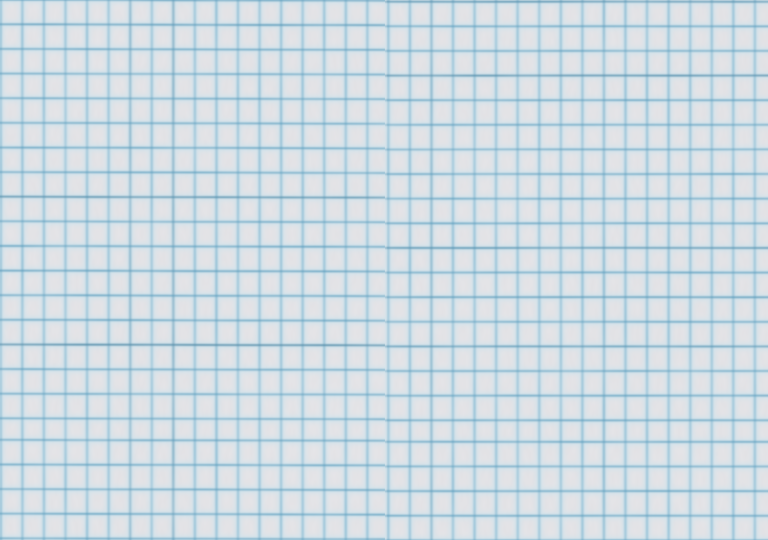
This pattern is drawn by a Shadertoy shader. Its source:

```glsl
#define PITCH vec2(0.03993, 0.0456)          // cell size, canvas height = 1
#define LINE_WIDTH vec2(0.0021, 0.0017)      // vertical, horizontal softness
#define LINE_STRENGTH vec2(0.37, 0.56)
#define HALO_WIDTH 0.0056
#define SEAM_X 0.7133
#define RIGHT_ORIGIN vec2(0.7191, 0.0031)
#define SHORT_ROW_Y 0.7952                   // middle of the one short row
#define SHORT_ROW_CUT 0.0057
#define PAPER vec3(0.892, 0.890, 0.902)
#define HALO vec3(0.800, 0.890, 0.930)
#define INK vec3(0.350, 0.630, 0.765)
#define DEEP_INK vec3(0.330, 0.550, 0.660)

float hash(vec2 p) {
    vec3 q = fract(p.xyx * vec3(0.1031, 0.1030, 0.0973));
    q += dot(q, q.yzx + 33.33);
    return fract((q.x + q.y) * q.z);
}

vec2 gradient(vec2 cell) {
    float angle = 6.2832 * hash(cell);
    return vec2(cos(angle), sin(angle));
}

float gradientNoise(vec2 p) {
    vec2 i = floor(p), f = p - i;
    vec2 u = f * f * f * (f * (f * 6.0 - 15.0) + 10.0);
    vec2 e = vec2(1.0, 0.0);
    float low = mix(dot(gradient(i), f), dot(gradient(i + e), f - e), u.x);
    float high = mix(dot(gradient(i + e.yx), f - e.yx),
                     dot(gradient(i + e.xx), f - e.xx), u.x);
    return mix(low, high, u.y);
}

// Gaussian stroke, widened to the pixel while keeping its total ink
float stroke(float d, float width, float pixel) {
    float w = sqrt(width * width + 0.16 * pixel * pixel);
    return width / w * exp(-0.5 * d * d / (w * w));
}

// Per-line strength, most lines even and a few slightly heavy
float lineWeight(float id, float seed) {
    float h = hash(vec2(id + 40.0, seed));
    return 0.90 + 0.16 * h + 0.12 * smoothstep(0.8, 1.0, h);
}

void mainImage(out vec4 fragColor, in vec2 fragCoord) {
    float pixel = 1.0 / iResolution.y;
    vec2 p = fragCoord * pixel;
    p.y = 1.0 - p.y;

    // Two sheets, each with its own grid origin
    float sheet = step(SEAM_X, p.x);
    vec2 origin = mix(vec2(0.0015, -0.0006 + 0.0018 * p.x / SEAM_X), RIGHT_ORIGIN, sheet);
    vec2 q = p - origin;
    q.y += SHORT_ROW_CUT * step(SHORT_ROW_Y, q.y);
    q += 0.0004 * vec2(gradientNoise(p.yx * vec2(4.0, 9.0)), gradientNoise(p * vec2(4.0, 9.0)));

    // Nearest ruled line on each axis
    vec2 id = floor(q / PITCH + 0.5);
    vec2 d = q - id * PITCH;
    vec2 weight = vec2(lineWeight(id.x, 3.0 + sheet), lineWeight(id.y, 11.0 + sheet));

    // Ink fades unevenly along each line
    vec2 fade = vec2(gradientNoise(vec2(p.y * 9.0, id.x * 3.7 + 0.5)),
                     gradientNoise(vec2(p.x * 9.0, id.y * 3.7 + 0.5)));
    vec2 ink = LINE_STRENGTH * weight * (1.0 + 0.3 * fade);
    ink *= vec2(stroke(d.x, LINE_WIDTH.x, pixel), stroke(d.y, LINE_WIDTH.y, pixel));
    float seam = exp(-pow((p.x - SEAM_X - 0.0012) / 0.0018, 2.0));
    ink *= 1.0 - 0.35 * seam;

    // Paper with very light shading and a faint weave
    float shade = 0.005 * gradientNoise(p * 2.5 + 7.0);
    float weave = 0.008 * gradientNoise(p * vec2(130.0, 45.0));
    vec3 color = PAPER + shade + weave;

    // Soft bleed, then the ruled lines
    vec2 bleed = exp(-0.5 * d * d / (HALO_WIDTH * HALO_WIDTH));
    color = mix(color, HALO, 0.66 * (1.0 - (1.0 - bleed.x) * (1.0 - bleed.y)));
    vec2 depth = smoothstep(1.02, 1.18, weight);
    color = mix(color, mix(INK, DEEP_INK, 0.7 * depth.x), min(ink.x, 1.0));
    color = mix(color, mix(INK, DEEP_INK, 0.25 + 0.75 * depth.y), min(ink.y, 1.0));

    fragColor = vec4(color, 1.0);
}
```
